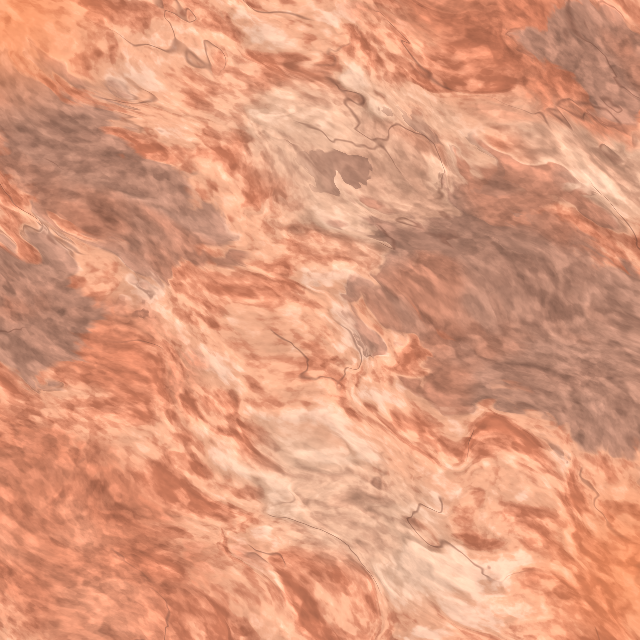
Give the GLSL for this texture, as a WebGL 1 fragment shader.

```glsl
precision highp float;
uniform vec2 u_resolution;

const vec3 PALE = vec3(0.97, 0.77, 0.66);
const vec3 PEACH = vec3(0.97, 0.70, 0.56);
const vec3 ORANGE = vec3(0.91, 0.59, 0.46);
const vec3 RUST = vec3(0.81, 0.49, 0.37);
const vec3 CHALK = vec3(0.91, 0.74, 0.63);
const vec3 TAUPE = vec3(0.70, 0.51, 0.43);
const vec3 SHADOW = vec3(0.50, 0.33, 0.27);
const vec3 GLOW = vec3(1.0, 0.57, 0.36);

vec3 hash3(vec2 p) {
  vec3 k = vec3(dot(p, vec2(127.1, 311.7)), dot(p, vec2(269.5, 183.3)), dot(p, vec2(419.2, 371.9)));
  return fract(sin(k) * 43758.545);
}

// Soft cellular noise: random cell values blended by distance
float cells(vec2 p) {
  vec2 base = floor(p);
  vec2 local = p - base;
  float total = 0.0;
  float weights = 0.0;
  for (int j = -1; j <= 1; j++) {
    for (int i = -1; i <= 1; i++) {
      vec2 cell = vec2(float(i), float(j));
      vec3 h = hash3(base + cell);
      vec2 d = cell + h.xy - local;
      float w = exp(-8.0 * dot(d, d));
      total += w * h.z;
      weights += w;
    }
  }
  return total / weights;
}

float layers(vec2 p) {
  float sum = 0.0;
  float gain = 0.53;
  for (int i = 0; i < 4; i++) {
    sum += gain * cells(p);
    p = mat2(1.92, 0.35, -0.35, 1.92) * p + 17.3;
    gain *= 0.5;
  }
  return sum;
}

// Axes along and across the sloping rock grain
vec2 grain(vec2 p) {
  return vec2(dot(p, vec2(0.85, -0.53)), dot(p, vec2(0.53, 0.85)));
}

// Elongated stain: positive inside, zero on its edge
float stain(vec2 p, vec2 centre, vec2 radii) {
  return 1.0 - length(grain(p - centre) / radii);
}

vec3 rockRamp(float t) {
  vec3 c = mix(RUST, ORANGE, smoothstep(0.05, 0.35, t));
  c = mix(c, PEACH, smoothstep(0.3, 0.55, t));
  return mix(c, PALE, smoothstep(0.6, 0.95, t));
}

float crack(float field, float level, float width) {
  return 1.0 - smoothstep(0.0, width, abs(field - level));
}

void main() {
  vec2 p = gl_FragCoord.xy / u_resolution;
  vec2 q = grain(p);
  q += 0.012 * sin(q.yx * vec2(23.0, 17.0) + 2.0 * sin(q * 11.0));

  // Noise at the sizes of slabs, flakes and grit
  float slab = layers(q * vec2(4.0, 8.0) + 3.0);
  vec2 flakeP = q * vec2(11.0, 23.0) + 3.0 * slab;
  float flake = layers(flakeP);
  float relief = flake - layers(flakeP + vec2(0.12, 0.28));
  float grit = layers(q * vec2(44.0, 85.0));
  float rough = 1.1 * (slab - 0.5) + 1.0 * (flake - 0.5);

  // Bright flaking crust
  float tone = 0.55 * flake + 0.25 * grit + 0.2 * slab;
  vec3 col = rockRamp(0.54 + 2.6 * (tone - 0.5));
  float chalk = max(stain(p, vec2(0.58, 0.72), vec2(0.34, 0.16)),
                    stain(p, vec2(0.54, 0.20), vec2(0.22, 0.11)));
  chalk = max(chalk, stain(p, vec2(0.93, 0.76), vec2(0.22, 0.09)));
  col = mix(col, CHALK * (0.85 + 0.3 * tone), 0.65 * smoothstep(-0.1, 0.5, chalk + 0.5 * rough));

  // Smooth rusty ground
  float rust = max(stain(p, vec2(0.04, 0.20), vec2(0.46, 0.20)),
                   stain(p, vec2(0.78, 0.97), vec2(0.36, 0.13)));
  rust = max(rust, stain(p, vec2(0.14, 0.46), vec2(0.20, 0.09)));
  vec3 rustCol = mix(RUST, ORANGE, smoothstep(0.35, 0.68, slab)) * (0.86 + 0.28 * grit);
  col = mix(col, rustCol, 0.85 * smoothstep(-0.05, 0.35, rust + 0.8 * rough));

  // Taupe patches with ragged edges
  float taupe = max(stain(p, vec2(0.88, 0.48), vec2(0.36, 0.17)),
                    stain(p, vec2(0.15, 0.74), vec2(0.25, 0.11)));
  taupe = max(taupe, stain(p, vec2(0.01, 0.52), vec2(0.18, 0.12)));
  taupe = max(taupe, stain(p, vec2(0.94, 0.90), vec2(0.18, 0.07)));
  float edge = taupe + rough;
  vec3 taupeCol = mix(TAUPE, RUST, 0.45 * smoothstep(0.5, 0.72, slab));
  taupeCol *= 0.82 + 0.22 * grit + 0.14 * flake;
  col = mix(col, taupeCol, 0.92 * smoothstep(0.0, 0.16, edge));

  // Dark pits scattered through the chalk
  float pits = smoothstep(0.60, 0.72, cells(q * vec2(17.0, 27.0) + 2.0 * flake));
  float pitZone = smoothstep(-0.1, 0.4, stain(p, vec2(0.66, 0.69), vec2(0.24, 0.13)));
  col = mix(col, TAUPE * 0.92, 0.75 * pits * pitZone);

  // Crevices, lips and raised grain
  float broken = smoothstep(0.48, 0.68, cells(q * vec2(7.0, 10.0) + 9.0));
  float seam = crack(slab, 0.47, 0.014) * broken;
  float lip = crack(edge, 0.02, 0.07) * smoothstep(0.4, 0.7, flake) * broken;
  col = mix(col, SHADOW, 0.5 * max(seam, lip));
  col *= 1.0 + 0.4 * clamp(relief, -0.35, 0.25) + 0.22 * (grit - 0.5);

  // Warm corner light
  float warmth = max(1.0 - length(p - vec2(0.02, 0.98)) / 0.2,
                     1.0 - length(p - vec2(1.0, 0.10)) / 0.23);
  col = mix(col, GLOW * (0.85 + 0.3 * tone), 0.6 * smoothstep(0.0, 1.0, warmth));
  gl_FragColor = vec4(clamp(col, 0.0, 1.0), 1.0);
}
```
